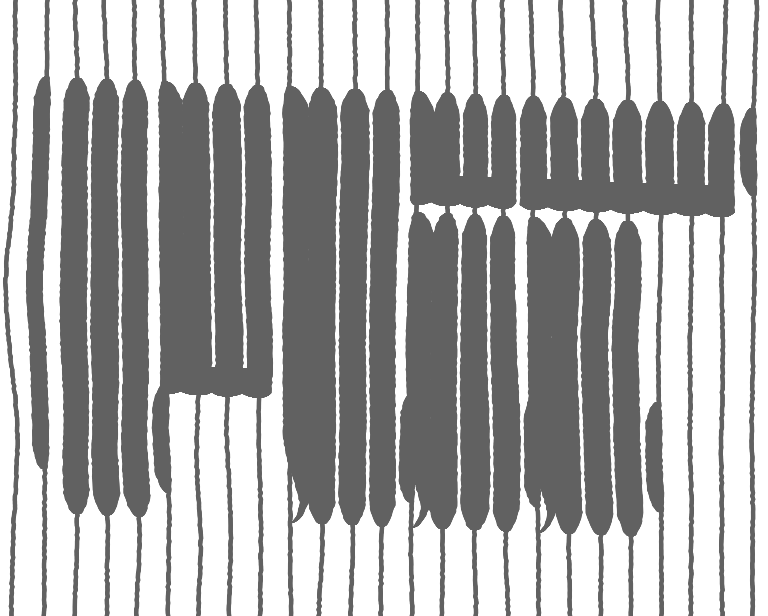
Write a Shadertoy shader that draws this pattern.

```glsl
#define COLUMNS 25.0
#define INK vec3(0.38)
#define PAPER vec3(1.0)
#define LINE_HALF 0.075   // half width of a thin line, in columns
#define GAP_HALF 0.055    // half of the slit between swollen lines
#define CAP 0.035         // length of a rounded tip, in canvas heights
#define TILT 0.002        // downward step of the bands per column
#define TOP 0.122
#define BOTTOM 0.831
#define ROUGHNESS 0.035

float hash(vec2 p) {
    return fract(sin(dot(p, vec2(127.1, 311.7))) * 43758.5453);
}

float noise(vec2 p) {
    vec2 i = floor(p), f = fract(p);
    f = f * f * (3.0 - 2.0 * f);
    return mix(mix(hash(i), hash(i + vec2(1, 0)), f.x),
               mix(hash(i + vec2(0, 1)), hash(i + vec2(1, 1)), f.x), f.y);
}

// Centre of line k at depth v, in columns
float lineCentre(float k, float v) {
    float drift = 0.03 - 0.2 * cos(k * 0.5236);
    float sag = -0.3 * exp(-0.4 * max(k, 0.0)) * exp(-pow((v - 0.47) / 0.14, 2.0));
    float sway = 0.14 * (noise(vec2(k * 0.3, v * 7.0)) - 0.5)
               + 0.09 * (noise(vec2(k * 7.3, v * 9.0 + 40.0)) - 0.5);
    return k + 0.47 + drift * (v - 0.8) + sag + sway;
}

float tip(float depth, float size) {
    return sqrt(clamp(depth / size, 0.0, 1.0));
}

// Swelling of line k. band = first column, last column, top, bottom.
// Slits close below fuse; seam joins the first two columns.
float swell(float d, float k, float v, vec2 room, vec4 band, float fuse, bool seam) {
    if (k < band.x || k > band.y) return 1.0;
    float s = v - TILT * k;
    float endCap = fuse < band.w ? 0.008 : CAP;
    float growth = tip(s - band.z, CAP) * tip(band.w - s, endCap);
    vec2 reach = room - mix(GAP_HALF, -0.1, step(fuse, s));
    if (k == band.x) {
        reach.x = seam ? 0.22 : 0.42;
        if (seam) {
            reach.y = room.y + 0.1;
            if (band.w > 0.7) reach.x -= 0.6 * smoothstep(0.68, 0.83, s);
        }
    }
    if (k == band.y) reach.y = band.x == band.y ? 0.13 : 0.41;
    reach = mix(vec2(LINE_HALF), reach, growth);
    return max(-d - reach.x, d - reach.y);
}

void mainImage(out vec4 fragColor, in vec2 fragCoord) {
    vec2 uv = fragCoord / iResolution.xy;
    float x = uv.x * COLUMNS, v = 1.0 - uv.y;
    float column = floor(x), shape = 1.0;

    for (float j = -1.0; j <= 1.0; j++) {
        float k = column + j;
        float centre = lineCentre(k, v);
        vec2 room = 0.5 * vec2(centre - lineCentre(k - 1.0, v),
                               lineCentre(k + 1.0, v) - centre);
        float d = x - centre + ROUGHNESS * (noise(vec2(k * 5.0, v * 190.0)) - 0.5);
        shape = min(shape, abs(d) - LINE_HALF);

        // Tall bands
        shape = min(shape, swell(d, k, v, room, vec4(2, 4, TOP, BOTTOM), 1.0, false));
        shape = min(shape, swell(d, k, v, room, vec4(5, 8, TOP, 0.63), 0.583, true));
        shape = min(shape, swell(d, k, v, room, vec4(9, 12, TOP, BOTTOM), 1.0, true));

        // Split bands: fused upper part, open lower part
        shape = min(shape, swell(d, k, v, room, vec4(13, 16, TOP, 0.307), 0.257, true));
        shape = min(shape, swell(d, k, v, room, vec4(17, 23, TOP, 0.307), 0.257, false));
        for (float first = 13.0; first < 18.0; first += 4.0)
            shape = min(shape, swell(d, k, v, room, vec4(first, first + 3.0, 0.318, BOTTOM), 1.0, true));

        // Single slivers
        shape = min(shape, swell(d, k, v, room, vec4(1, 1, TOP, 0.76), 1.0, false));
        shape = min(shape, swell(d, k, v, room, vec4(24, 24, 0.127, 0.27), 1.0, false));
        for (float first = 5.0; first < 22.0; first += 4.0)
            if (first != 9.0)
                shape = min(shape, swell(d, k, v, room, vec4(first, first, 0.61, 0.79), 1.0, false));
    }

    float pixel = COLUMNS / iResolution.x;
    float ink = 1.0 - smoothstep(-0.5 * pixel, 0.5 * pixel, shape);
    fragColor = vec4(mix(PAPER, INK, ink), 1.0);
}
```
